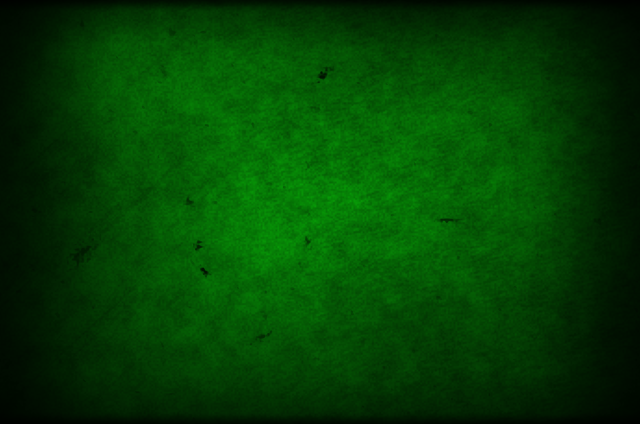
A WebGL 1 fragment shader for this texture:

```glsl
precision highp float;
// A worn green cloth backdrop: a bright uneven centre fading to dark edges.
// Soft light pools set the tone; layered value noise adds mottling, a slanted
// weave and grain, while noise-warped ellipses make stains and small specks.
uniform vec2 u_resolution;

const vec2 SHEET = vec2(1.5, 1.0);

float hash(vec2 p) {
    vec3 q = fract(vec3(p.xyx) * 0.1031);
    q += dot(q, q.yzx + 33.33);
    return fract((q.x + q.y) * q.z);
}

float noise(vec2 p) {
    vec2 cell = floor(p);
    vec2 f = fract(p);
    f = f * f * (3.0 - 2.0 * f);
    float low = mix(hash(cell), hash(cell + vec2(1.0, 0.0)), f.x);
    float high = mix(hash(cell + vec2(0.0, 1.0)), hash(cell + 1.0), f.x);
    return mix(low, high, f.y);
}

float fbm(vec2 p) {
    float sum = 0.0;
    float weight = 0.5;
    for (int i = 0; i < 5; i++) {
        sum += weight * noise(p);
        p = mat2(1.6, 1.2, -1.2, 1.6) * p + 7.3;
        weight *= 0.55;
    }
    return sum;
}

vec2 rotate(vec2 p, float angle) {
    float c = cos(angle);
    float s = sin(angle);
    return vec2(c * p.x + s * p.y, c * p.y - s * p.x);
}

// Soft elliptical pool of light or shade.
float pool(vec2 p, vec2 centre, vec2 radius) {
    vec2 d = (p - centre) / radius;
    return exp(-dot(d, d));
}

// Ragged tilted mark, 1 inside and 0 outside.
float speck(vec2 p, vec2 centre, vec2 radius, float angle) {
    vec2 d = rotate(p - centre, angle) / radius;
    float ragged = 1.5 * (noise(p * 170.0) - 0.4);
    return 1.0 - smoothstep(0.2, 1.3, length(d) + ragged);
}

// Sparse random specks, at most one in each grid cell.
float scatter(vec2 p, float scale) {
    vec2 cell = floor(p * scale);
    float chance = hash(cell + 19.7);
    vec2 jitter = 0.25 + 0.5 * vec2(hash(cell + 3.1), hash(cell + 8.6));
    vec2 radius = vec2(0.09, 0.05) * (0.5 + hash(cell + 5.2)) / scale;
    float mark = speck(p, (cell + jitter) / scale, radius, 6.28 * chance);
    return mark * step(0.75, chance);
}

float lighting(vec2 p) {
    float light = 0.43 * pool(p, vec2(0.76, 0.53), vec2(0.84, 0.62));
    light += 0.10 * pool(p, vec2(0.36, 0.87), vec2(0.24, 0.20));
    light += 0.03 * pool(p, vec2(1.18, 0.66), vec2(0.24, 0.26));
    light += 0.07 * pool(p, vec2(0.73, 0.48), vec2(0.22, 0.24));
    light -= 0.07 * pool(p, vec2(0.94, 0.25), vec2(0.22, 0.14));
    light -= 0.07 * pool(p, vec2(0.98, 0.97), vec2(0.24, 0.10));
    light -= 0.04 * pool(p, vec2(0.19, 0.40), vec2(0.14, 0.12));
    // Darkened borders: wide at the sides, thin at top and bottom.
    vec2 margin = min(p, SHEET - p);
    light *= mix(0.36, 1.0, smoothstep(-0.02, 0.30, margin.x));
    light *= mix(0.70, 1.0, smoothstep(0.0, 0.14, margin.y));
    light *= mix(0.25, 1.0, smoothstep(-0.005, 0.03, margin.y));
    return max(light, 0.0);
}

float surface(vec2 p) {
    float cloud = fbm(p * 5.0 + 2.0) - 0.53;
    float mottling = fbm(p * 24.0 + 31.0) - 0.53;
    float grain = noise(p * 230.0) - 0.5;
    // Short slanted threads, clearest toward the upper right.
    vec2 thread = rotate(p + 0.012 * noise(p * 6.0), 0.25);
    float weave = noise(thread * vec2(60.0, 180.0)) - 0.5;
    float clarity = mix(0.06, 0.18, smoothstep(0.4, 1.1, p.x + 0.3 * p.y));
    // Long faint scratches on the left.
    vec2 scratch = rotate(p, 0.75) * vec2(4.0, 90.0);
    float worn = smoothstep(0.72, 0.95, noise(scratch));
    worn *= 1.0 - smoothstep(0.3, 0.8, p.x);
    return 1.0 + 0.30 * cloud + 0.40 * mottling + 0.22 * grain
        + clarity * weave - 0.08 * worn;
}

float damage(vec2 p) {
    float marks = 0.30 * scatter(p, 9.0);
    marks = max(marks, 0.25 * scatter(p + 4.0, 17.0));
    marks = max(marks, speck(p, vec2(0.760, 0.825), vec2(0.022, 0.010), 0.7));
    marks = max(marks, speck(p, vec2(0.480, 0.360), vec2(0.017, 0.007), -0.8));
    marks = max(marks, 0.8 * speck(p, vec2(0.465, 0.420), vec2(0.009, 0.012), 0.0));
    marks = max(marks, 0.6 * speck(p, vec2(0.441, 0.525), vec2(0.014, 0.008), -0.5));
    marks = max(marks, 0.7 * speck(p, vec2(1.050, 0.480), vec2(0.022, 0.006), 0.0));
    marks = max(marks, 0.6 * speck(p, vec2(0.719, 0.433), vec2(0.008, 0.018), 0.3));
    marks = max(marks, 0.6 * speck(p, vec2(0.615, 0.205), vec2(0.030, 0.007), 0.6));
    marks = max(marks, 0.5 * speck(p, vec2(0.195, 0.405), vec2(0.040, 0.020), 0.8));
    return marks;
}

void main() {
    vec2 p = gl_FragCoord.xy / u_resolution * SHEET;
    float green = lighting(p) * surface(p) * (1.0 - 0.8 * damage(p));
    green = clamp(green, 0.0, 0.62);
    gl_FragColor = vec4(0.045 * green, green, 0.045 * green, 1.0);
}
```
